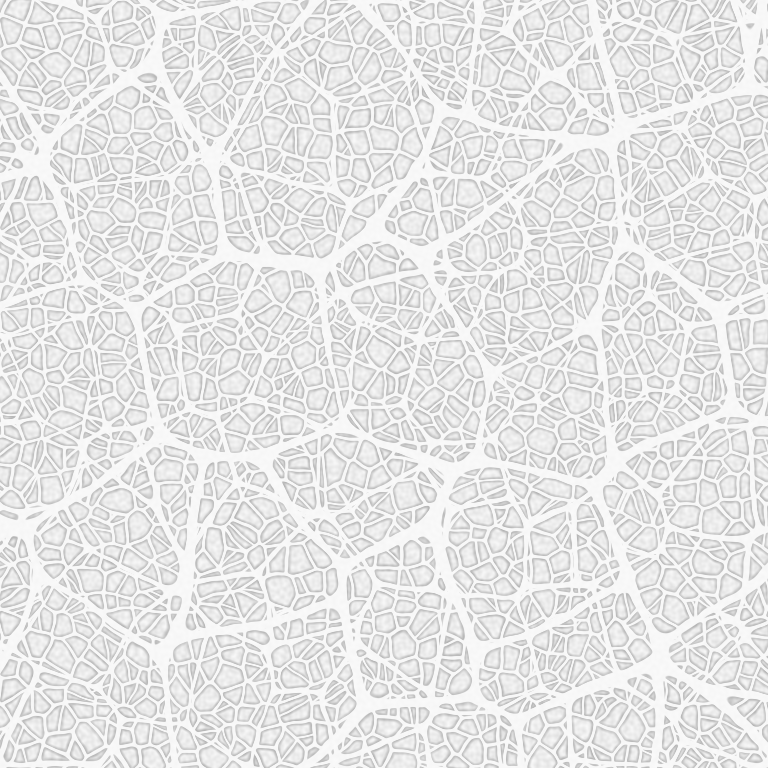
A WebGL 1 fragment shader for this texture:

```glsl
precision highp float;
// Pale leaf skeleton: a fine mesh of small cells crossed by broader white veins.

uniform vec2 u_resolution;

// Cells across the canvas for each level of the network
const float MAIN_CELLS = 4.8;
const float BRANCH_CELLS = 9.0;
const float MESH_CELLS = 35.0;

// Half widths and lengths, in canvas units
const float MAIN_WIDTH = 0.0052;
const float BRANCH_WIDTH = 0.0027;
const float MESH_WIDTH = 0.0019;
const float SPLIT_WIDTH = 0.0013;
const float RIM_START = 0.0004;
const float RIM_END = 0.0046;
const float EDGE_SOFTNESS = 0.0006;

const float SPLIT_CHANCE = 0.33;
const float SIZE_VARIATION = 0.3;
const float CORNER_ROUNDING = 0.09;

const float MOTTLE_SCALE = 155.0;
const float MOTTLE_AMOUNT = 0.075;

const vec3 VEIN_COLOR = vec3(0.972);
const vec3 CELL_COLOR = vec3(0.93);
const vec3 RIM_COLOR = vec3(0.765);

vec2 hash2(vec2 p) {
  vec3 q = fract(p.xyx * vec3(0.1031, 0.1030, 0.0973));
  q += dot(q, q.yzx + 33.33);
  return fract((q.xx + q.yz) * q.zy);
}

float cornerNoise(vec2 cell, vec2 corner, vec2 f) {
  float angle = 6.2832 * hash2(cell + corner + 71.0).x;
  return dot(vec2(cos(angle), sin(angle)), f - corner);
}

// Gradient noise, roughly -0.7 to 0.7
float gradientNoise(vec2 p) {
  vec2 cell = floor(p), f = fract(p);
  vec2 u = f * f * f * (f * (f * 6.0 - 15.0) + 10.0);
  float low = mix(cornerNoise(cell, vec2(0.0), f),
                  cornerNoise(cell, vec2(1.0, 0.0), f), u.x);
  float high = mix(cornerNoise(cell, vec2(0.0, 1.0), f),
                   cornerNoise(cell, vec2(1.0), f), u.x);
  return mix(low, high, u.y);
}

float smoothMin(float a, float b, float k) {
  float h = max(k - abs(a - b), 0.0) / k;
  return min(a, b) - h * h * k * 0.25;
}

// Weighted Voronoi: x = distance to the cell wall, y = distance to a line
// splitting the cell, z = random value of the cell. Lengths in cell units.
vec3 cellNetwork(vec2 p, float seed) {
  vec2 cell = floor(p), f = fract(p);
  vec2 nearest = vec2(0.0), nearestId = vec2(0.0);
  float nearestPower = 100.0;
  for (int j = -2; j <= 2; j++) {
    for (int i = -2; i <= 2; i++) {
      vec2 offset = vec2(float(i), float(j));
      vec2 id = cell + offset + seed;
      vec2 site = offset + hash2(id) - f;
      float power = dot(site, site) - SIZE_VARIATION * hash2(id + 37.0).x;
      if (power < nearestPower) {
        nearestPower = power;
        nearest = site;
        nearestId = id;
      }
    }
  }
  float wall = 8.0;
  for (int j = -2; j <= 2; j++) {
    for (int i = -2; i <= 2; i++) {
      vec2 offset = vec2(float(i), float(j));
      vec2 id = cell + offset + seed;
      vec2 site = offset + hash2(id) - f;
      float power = dot(site, site) - SIZE_VARIATION * hash2(id + 37.0).x;
      float spacing = length(site - nearest);
      if (spacing > 0.002) {
        float edge = (power - nearestPower) / (2.0 * spacing);
        wall = smoothMin(wall, edge, CORNER_ROUNDING);
      }
    }
  }
  vec2 random = hash2(nearestId + 113.0);
  float angle = 6.2832 * random.x;
  float split = abs(dot(nearest, vec2(cos(angle), sin(angle))));
  return vec3(wall, split, random.y);
}

void main() {
  vec2 p = gl_FragCoord.xy / u_resolution.y;

  // Gentle bends for the veins, small wobbles for every wall
  vec2 bend = vec2(gradientNoise(p * 7.0), gradientNoise(p * 7.0 + 19.0));
  vec2 wobble = vec2(gradientNoise(p * 45.0), gradientNoise(p * 45.0 + 31.0));
  vec2 veinPoint = p + 0.018 * bend + 0.0022 * wobble;
  vec2 meshPoint = p + 0.006 * bend + 0.003 * wobble;

  // Signed distance to the nearest vein of any level
  float swelling = 1.0 + 0.8 * gradientNoise(p * 5.0 + 7.0) + 0.3 * wobble.x;
  vec3 mesh = cellNetwork(meshPoint * MESH_CELLS, 11.0);
  float mainVein = cellNetwork(veinPoint * MAIN_CELLS, 53.0).x / MAIN_CELLS;
  float branch = cellNetwork(veinPoint * BRANCH_CELLS, 97.0).x / BRANCH_CELLS;
  float d = mesh.x / MESH_CELLS - MESH_WIDTH;
  if (mesh.z < SPLIT_CHANCE) {
    d = smoothMin(d, mesh.y / MESH_CELLS - SPLIT_WIDTH, 0.0015);
  }
  d = smoothMin(d, branch - BRANCH_WIDTH * swelling, 0.0015);
  d = smoothMin(d, mainVein - MAIN_WIDTH * swelling, 0.002);

  // Mottled cells with shaded rims, under smooth white veins
  float mottle = gradientNoise(p * MOTTLE_SCALE);
  float shade = gradientNoise(p * 28.0 + 43.0);
  vec3 rim = RIM_COLOR + 0.06 * shade;
  vec3 color = mix(rim, CELL_COLOR, smoothstep(RIM_START, RIM_END, d));
  color += MOTTLE_AMOUNT * mottle;
  float softness = max(EDGE_SOFTNESS, 0.55 / u_resolution.y);
  float vein = 1.0 - smoothstep(-softness, softness, d);
  color = mix(color, VEIN_COLOR + 0.015 * mottle, vein);
  gl_FragColor = vec4(color, 1.0);
}
```
